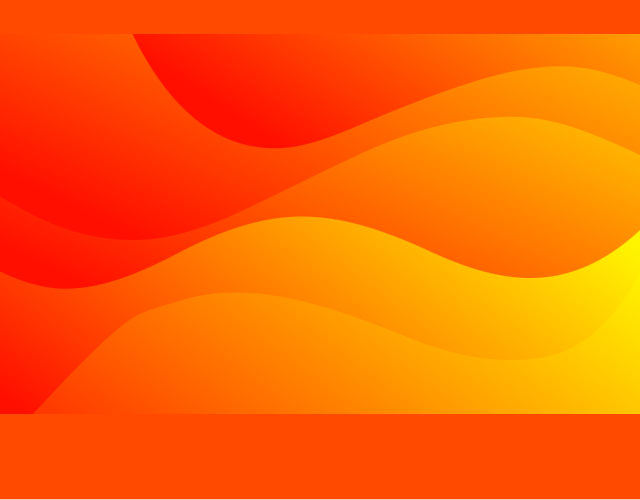
Give the GLSL for this background, as a Shadertoy shader.

```glsl
// Warm wave panel between two flat orange strips.
// Five stacked layers are split by smooth Hermite curves; each layer
// carries its own slanted red-to-yellow linear gradient.

// Strips and panel, in fractions of the canvas
const float PANEL_BOTTOM = 0.172;
const float PANEL_TOP = 0.932;
const float BASE_LINE = 0.0017;
const vec3 STRIP_COLOR = vec3(1.0, 0.29, 0.0);
const vec3 BASE_COLOR = vec3(1.0, 0.88, 0.82);

// Limits of the green channel: deep red to yellow
const float GREEN_MIN = 0.06;
const float GREEN_MAX = 0.96;

// Layer gradients: offset, gain along x, gain along y
const vec3 BACK_RAMP = vec3(-0.80, 0.67, 0.80);
const vec3 UPPER_RAMP = vec3(-0.434, 0.47, 0.75);
const vec3 MIDDLE_RAMP = vec3(-0.35, 0.50, 0.80);
const vec3 LOWER_RAMP = vec3(-0.09, 0.70, 0.70);
const vec3 FRONT_RAMP = vec3(0.07, 0.60, 0.62);

// Wave knots: x, height, slope
const int KNOTS = 7;
const vec3 UPPER_WAVE[KNOTS] = vec3[KNOTS](
    vec3(0.207, 0.932, -2.6), vec3(0.2995, 0.768, -1.1),
    vec3(0.430, 0.7035, 0.0), vec3(0.599, 0.770, 0.525),
    vec3(0.742, 0.8375, 0.40), vec3(0.8776, 0.8675, 0.0),
    vec3(1.0, 0.830, -0.54));
const vec3 MIDDLE_WAVE[KNOTS] = vec3[KNOTS](
    vec3(0.0, 0.607, -0.77), vec3(0.104, 0.5417, -0.42),
    vec3(0.208, 0.520, 0.0), vec3(0.3776, 0.578, 0.60),
    vec3(0.573, 0.698, 0.58), vec3(0.801, 0.7665, 0.0),
    vec3(1.0, 0.690, -0.60));
const vec3 LOWER_WAVE[KNOTS] = vec3[KNOTS](
    vec3(0.0, 0.457, -0.60), vec3(0.1016, 0.4225, 0.0),
    vec3(0.280, 0.495, 0.67), vec3(0.4714, 0.567, 0.0),
    vec3(0.6706, 0.498, -0.59), vec3(0.828, 0.444, 0.0),
    vec3(1.0, 0.540, 1.2));
const vec3 FRONT_WAVE[KNOTS] = vec3[KNOTS](
    vec3(0.051, 0.1717, 1.34), vec3(0.195, 0.353, 1.0),
    vec3(0.280, 0.398, 0.42), vec3(0.3685, 0.415, 0.0),
    vec3(0.638, 0.325, -0.51), vec3(0.797, 0.280, 0.0),
    vec3(1.0, 0.453, 2.3));

// Cubic Hermite height, extended in a straight line before the first knot
float waveHeight(vec3 knots[KNOTS], float x) {
    float height = knots[0].y + knots[0].z * (x - knots[0].x);
    for (int i = 0; i < KNOTS - 1; i++) {
        vec3 a = knots[i];
        vec3 b = knots[i + 1];
        if (x >= a.x) {
            float span = b.x - a.x;
            float t = (x - a.x) / span;
            float s = 1.0 - t;
            height = mix(a.y, b.y, t * t * (3.0 - 2.0 * t))
                   + span * t * s * (a.z * s - b.z * t);
        }
    }
    return height;
}

// Coverage of the positive side, softened over about one pixel
float coverage(float d) {
    return clamp(0.5 + d / max(fwidth(d), 1e-5), 0.0, 1.0);
}

vec3 rampColor(vec3 ramp, vec2 uv) {
    float green = ramp.x + dot(ramp.yz, uv);
    return vec3(1.0, clamp(green, GREEN_MIN, GREEN_MAX), 0.0);
}

// Fill everything below a wave with its gradient
vec3 addWave(vec3 below, vec3 knots[KNOTS], vec3 ramp, vec2 uv) {
    float mask = coverage(waveHeight(knots, uv.x) - uv.y);
    return mix(below, rampColor(ramp, uv), mask);
}

void mainImage(out vec4 fragColor, in vec2 fragCoord) {
    vec2 uv = fragCoord / iResolution.xy;

    // Layers from back to front
    vec3 color = rampColor(BACK_RAMP, uv);
    color = addWave(color, UPPER_WAVE, UPPER_RAMP, uv);
    color = addWave(color, MIDDLE_WAVE, MIDDLE_RAMP, uv);
    color = addWave(color, LOWER_WAVE, LOWER_RAMP, uv);
    color = addWave(color, FRONT_WAVE, FRONT_RAMP, uv);

    // Strips above and below, with a pale line at the foot
    float panel = coverage(uv.y - PANEL_BOTTOM) * coverage(PANEL_TOP - uv.y);
    color = mix(STRIP_COLOR, color, panel);
    color = mix(color, BASE_COLOR, coverage(BASE_LINE - uv.y));

    fragColor = vec4(color, 1.0);
}
```
